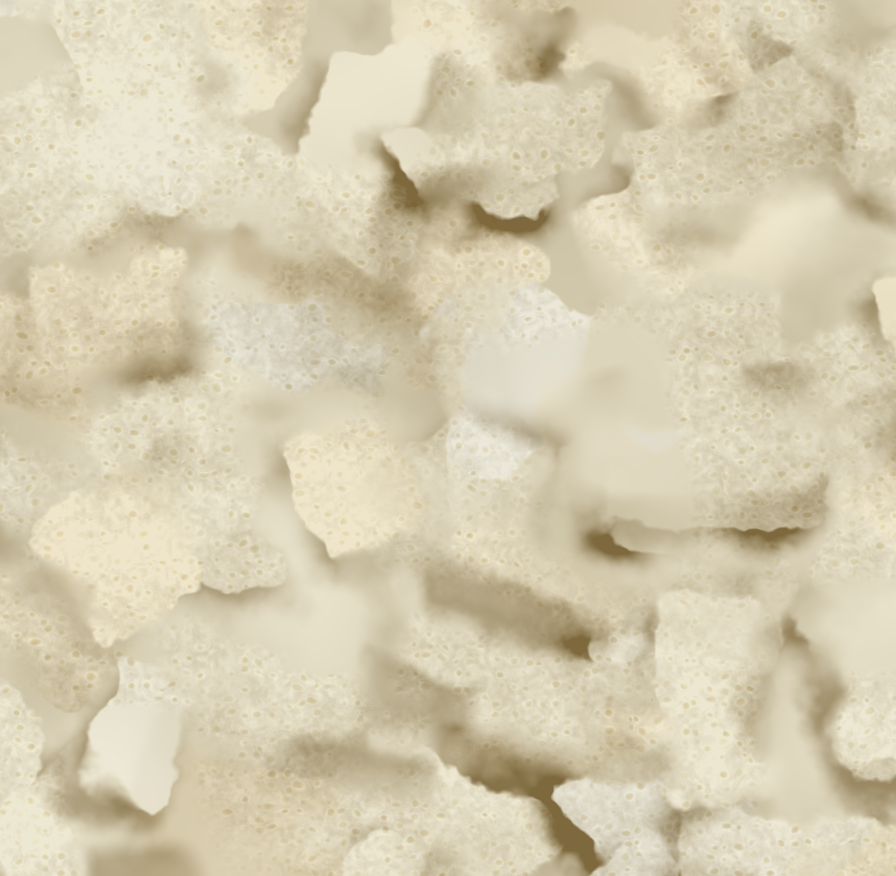
A Shadertoy shader for this texture:

```glsl
const vec3 SHADOW = vec3(0.65, 0.59, 0.45);
const vec3 CREAM = vec3(0.91, 0.885, 0.795);
const vec3 PORE_TINT = vec3(0.97, 0.94, 0.84);
const vec3 COOL_TINT = vec3(0.99, 1.0, 1.035);
const vec3 WARM_TINT = vec3(1.005, 0.99, 0.965);

float hash(vec2 p) {
    return fract(sin(dot(p, vec2(127.1, 311.7))) * 43758.5453);
}

vec2 hash2(vec2 p) {
    return vec2(hash(p), hash(p + 57.3));
}

float noise(vec2 p) {
    vec2 i = floor(p), f = fract(p);
    f = f * f * (3.0 - 2.0 * f);
    vec2 e = vec2(0.0, 1.0);
    return mix(mix(hash(i), hash(i + e.yx), f.x),
               mix(hash(i + e), hash(i + e.yy), f.x), f.y);
}

float fbm(vec2 p) {
    float sum = 0.0, amp = 0.5;
    for (int i = 0; i < 4; i++) {
        sum += amp * noise(p);
        p = mat2(1.6, 1.2, -1.2, 1.6) * p + 7.1;
        amp *= 0.5;
    }
    return sum;
}

float roundedBox(vec2 p, vec2 halfSize, float corner) {
    vec2 q = abs(p) - halfSize + corner;
    return length(max(q, 0.0)) + min(max(q.x, q.y), 0.0) - corner;
}

// x: dimple, y: pale rim around it
vec2 pores(vec2 p) {
    vec2 cell = floor(p), result = vec2(0.0);
    for (int y = -1; y <= 1; y++)
    for (int x = -1; x <= 1; x++) {
        vec2 id = cell + vec2(x, y);
        vec2 offset = p - id - 0.2 - 0.6 * hash2(id);
        float radius = mix(0.14, 0.27, hash(id + 11.0));
        float d = length(offset * vec2(1.0, 1.2)) - radius;
        float depth = hash(id + 23.0);
        result.x = max(result.x, depth * smoothstep(0.1, -0.14, d));
        result.y = max(result.y, depth * smoothstep(0.15, 0.0, abs(d - 0.12)));
    }
    return result;
}

// Lays one sheet of overlapping chunks; surface = (tone, grain, tint)
vec3 addChunks(vec3 surface, vec2 uv, float scale, float seed) {
    vec2 p = uv * scale + seed;
    vec2 cell = floor(p);
    float ragged = (fbm(uv * 20.0 + seed) - 0.47) * 0.24;
    float blur = smoothstep(0.35, 0.7, noise(uv * 10.0 + seed));
    float patchy = smoothstep(0.3, 0.7, noise(uv * 10.0 + seed * 3.0));
    for (int y = -1; y <= 1; y++)
    for (int x = -1; x <= 1; x++) {
        vec2 id = cell + vec2(x, y);
        vec2 shape = hash2(id + 3.0), look = hash2(id + 19.0);
        vec2 q = p - id - 0.2 - 0.6 * hash2(id);
        float angle = (hash(id + 31.0) - 0.5) * 1.5 + step(0.65, look.y) * 1.57;
        float c = cos(angle), s = sin(angle);
        mat2 turn = mat2(c, -s, s, c);
        vec2 local = turn * q;
        local.x *= 1.0 + (shape.y - 0.5) * 1.6 * local.y;
        vec2 halfSize = mix(vec2(0.3, 0.2), vec2(0.6, 0.38), shape);
        float d = roundedBox(local, halfSize, 0.07) + ragged;

        // Soft shadow thrown down and to the left, with tight crevices
        float below = roundedBox(local + turn * vec2(0.06, 0.08), halfSize, 0.1) + ragged;
        float depth = look.x * patchy;
        surface.x -= depth * smoothstep(0.13, -0.08, below);
        surface.x -= 0.7 * pow(depth, 4.0) * smoothstep(0.05, -0.06, below);

        // Bright top face with a shaded flank behind a ridge
        float ridge = local.y + halfSize.y * 0.25 + ragged * 0.7;
        float flank = smoothstep(0.05, -0.06, ridge) * exp(min(ridge, 0.0) * 3.0);
        float tone = mix(0.78, 1.0, look.y) - flank * 0.75 * shape.x * patchy;
        tone += local.x * (shape.y - 0.5) * 0.4;

        float softness = mix(0.015, 0.17, blur);
        float cover = smoothstep(softness, -softness, d);
        float grain = smoothstep(0.0, -0.12, d - 0.08 * (1.0 - blur));
        surface = mix(surface, vec3(tone, grain, hash(id + 43.0)), cover);
    }
    return surface;
}

void mainImage(out vec4 fragColor, in vec2 fragCoord) {
    vec2 uv = fragCoord / iResolution.y;

    // Smooth filler, then three sheets of chunks
    vec3 surface = vec3(0.62 + 0.3 * noise(uv * 6.0), 0.0, 0.5);
    surface = addChunks(surface, uv, 3.4, 5.0);
    surface = addChunks(surface, uv, 4.0, 18.4);
    surface = addChunks(surface, uv, 4.5, 41.7);
    float relief = 0.78 + (surface.x - 0.8) * 1.15;
    relief += (noise(uv * 8.0 + 15.0) - 0.5) * 0.28;

    // Porous crumb, fading out in the smooth patches
    float grain = surface.y * smoothstep(0.2, 0.36, noise(uv * 7.0 + 90.0));
    vec2 warp = vec2(noise(uv * 60.0), noise(uv * 60.0 + 33.0)) * 0.006;
    vec2 pore = pores((uv + warp) * 62.0) * grain;
    float crumb = fbm(uv * 150.0 + warp * 200.0) - 0.47;
    float mottling = fbm(uv * 28.0) - 0.47;
    float tone = relief + grain * (crumb * 0.5 + mottling * 0.3);
    tone += pore.y * 0.09 - pore.x * 0.08;
    tone = clamp(tone, -0.6, 1.08);

    // Cream ramp with warm and cool chunks
    vec3 color = mix(SHADOW, CREAM, tone);
    color *= mix(vec3(1.0), PORE_TINT, pore.x);
    color *= mix(vec3(1.0), WARM_TINT, smoothstep(0.5, 0.1, surface.z));
    color *= mix(vec3(1.0), COOL_TINT, smoothstep(0.86, 0.95, surface.z));
    fragColor = vec4(clamp(color, 0.0, 1.0), 1.0);
}
```
